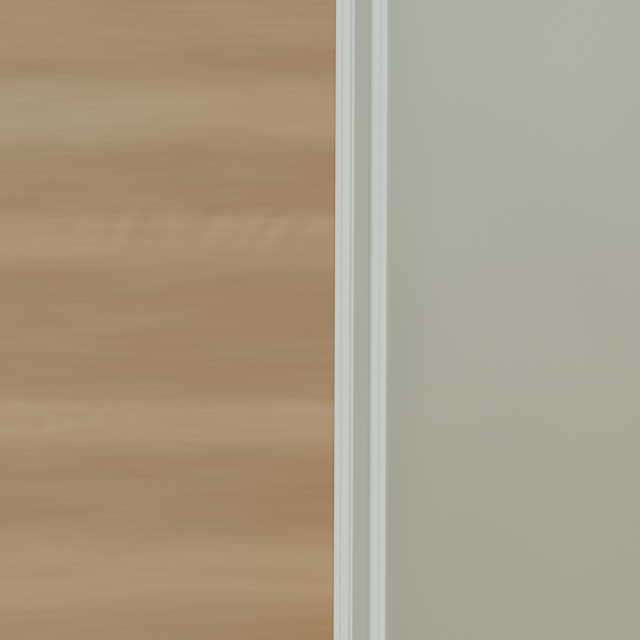
Reproduce this texture procedurally as a Shadertoy shader.

```glsl
const vec3 WOOD_DARK = vec3(0.626, 0.522, 0.400);
const vec3 WOOD_LIGHT = vec3(0.682, 0.598, 0.475);
const vec3 WALL_TOP = vec3(0.685, 0.693, 0.642);
const vec3 WALL_BOTTOM = vec3(0.658, 0.645, 0.585);
const vec3 TRIM_COLOR = vec3(0.770, 0.790, 0.768);
const vec3 GAP_COLOR = vec3(0.672, 0.668, 0.622);
const float WOOD_EDGE = 0.5212;
const float TRIM_LEAN = 0.0038;
const vec2 STRIP_A = vec2(0.5212, 0.5505);
const vec2 STRIP_B = vec2(0.5770, 0.6015);
const float GRAIN_AMOUNT = 0.020;
const float SPECKLE_AMOUNT = 0.007;
const int BAND_COUNT = 5;

// Light wood bands: centre height, fade above, fade below, strength
const vec4 BANDS[BAND_COUNT] = vec4[](
    vec4(0.975, 0.060, 0.080, 0.30),
    vec4(0.825, 0.070, 0.075, 0.72),
    vec4(0.635, 0.040, 0.075, 0.58),
    vec4(0.355, 0.034, 0.075, 0.72),
    vec4(0.100, 0.085, 0.080, 0.60));

vec2 hashGradient(vec2 cell) {
    vec3 p = fract(cell.xyx * vec3(0.1031, 0.1030, 0.0973));
    p += dot(p, p.yzx + 33.33);
    float angle = 6.2832 * fract((p.x + p.y) * p.z);
    return vec2(cos(angle), sin(angle));
}

float gradientNoise(vec2 p) {
    vec2 cell = floor(p), f = fract(p);
    vec2 u = f * f * f * (f * (f * 6.0 - 15.0) + 10.0);
    float a = dot(hashGradient(cell), f);
    float b = dot(hashGradient(cell + vec2(1, 0)), f - vec2(1, 0));
    float c = dot(hashGradient(cell + vec2(0, 1)), f - vec2(0, 1));
    float d = dot(hashGradient(cell + vec2(1, 1)), f - vec2(1, 1));
    return mix(mix(a, b, u.x), mix(c, d, u.x), u.y);
}

float fractalNoise(vec2 p) {
    float sum = 0.0, gain = 0.6;
    for (int i = 0; i < 4; i++) {
        sum += gain * gradientNoise(p);
        p = p * 2.03 + 17.1;
        gain *= 0.55;
    }
    return sum;
}

// Soft mask of a horizontal span
float span(float x, vec2 limits, float soft) {
    return smoothstep(limits.x - soft, limits.x + soft, x)
         - smoothstep(limits.y - soft, limits.y + soft, x);
}

float bump(float x, float centre, float width) {
    float d = (x - centre) / width;
    return exp(-d * d);
}

vec3 woodColor(vec2 uv) {
    // Gentle waves bend the bands and fibres
    float bend = 0.018 * gradientNoise(uv * vec2(2.5, 5.0) + 4.7);
    vec2 p = vec2(uv.x, uv.y + bend);
    float light = 0.13;
    for (int i = 0; i < BAND_COUNT; i++) {
        vec4 band = BANDS[i];
        float d = p.y - band.x;
        float fade = d > 0.0 ? band.y : band.z;
        light += band.w * (1.0 - smoothstep(0.25, 1.0, abs(d) / fade));
    }
    light += 0.16 * (0.5 - uv.x / WOOD_EDGE);
    light += 0.40 * fractalNoise(p * vec2(3.0, 22.0));

    // Slanted flecks along the middle band, short ripples on the lower one
    float fleck = gradientNoise(vec2((uv.x - 0.6 * uv.y) * 34.0, uv.y * 16.0));
    light += 0.50 * fleck * bump(uv.y, 0.645, 0.032) * smoothstep(0.02, 0.20, uv.x);
    float ripple = gradientNoise(vec2(uv.x * 45.0, uv.y * 75.0));
    light += 0.35 * ripple * bump(uv.y, 0.345, 0.035) * (1.0 - smoothstep(0.12, 0.28, uv.x));

    vec3 color = mix(WOOD_DARK, WOOD_LIGHT, clamp(light, -0.2, 1.15));
    color += GRAIN_AMOUNT * fractalNoise(p * vec2(7.0, 125.0) + 9.0);

    // Cool sheen at the upper left, warm tint at the lower right
    color += vec3(-0.008, 0.010, 0.022) * bump(uv.y, 0.82, 0.09) * (1.0 - smoothstep(0.0, 0.4, uv.x));
    color += vec3(0.012, -0.004, -0.020) * smoothstep(0.34, 0.53, uv.x) * (1.0 - smoothstep(0.0, 0.45, uv.y));
    return color;
}

vec3 wallColor(vec2 uv) {
    vec3 color = mix(WALL_BOTTOM, WALL_TOP, smoothstep(-0.1, 1.1, uv.y - 0.12 * (uv.x - 0.8)));
    color -= vec3(0.022, 0.014, 0.014) * (1.0 - smoothstep(0.60, 0.70, uv.x));
    return color + 0.008 * gradientNoise(uv * 5.0);
}

void mainImage(out vec4 fragColor, in vec2 fragCoord) {
    vec2 uv = fragCoord / iResolution.xy;
    float soft = max(0.0012, 0.8 / iResolution.x);
    float x = uv.x - TRIM_LEAN * uv.y;

    // Wood panel, recessed gap and wall
    vec3 color = mix(woodColor(uv), GAP_COLOR, smoothstep(WOOD_EDGE - soft, WOOD_EDGE + soft, x));
    color = mix(color, wallColor(uv), smoothstep(STRIP_B.y - soft, STRIP_B.y + soft, x));

    // Raised strips with fine grooves
    float strips = span(x, STRIP_A, soft) + span(x, STRIP_B, 1.4 * soft);
    float groove = 0.05 * bump(x, 0.5312, 0.0014) + 0.08 * bump(x, 0.5455, 0.0016)
                 + 0.035 * bump(x, 0.5910, 0.0020) + 0.05 * bump(x, 0.5785, 0.0016);
    color = mix(color, TRIM_COLOR - groove * vec3(1.1, 0.9, 0.9), strips);

    // Contact shadows beside the trim
    color -= 0.055 * bump(x, WOOD_EDGE - 0.0008, 0.0016);
    color -= vec3(0.030, 0.020, 0.022) * bump(x, STRIP_B.x - 0.0025, 0.0022);
    color += 0.018 * bump(x, STRIP_B.y + 0.002, 0.003);

    color += SPECKLE_AMOUNT * fractalNoise(uv * 130.0);
    fragColor = vec4(color, 1.0);
}
```
